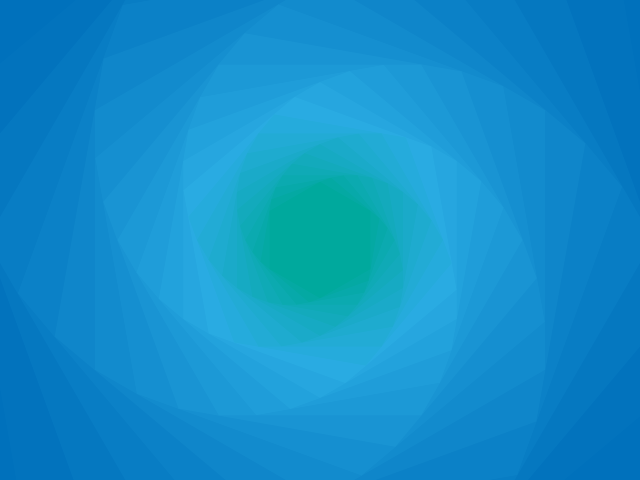
This background is drawn by a WebGL 2 fragment shader. Its source:

```glsl
#version 300 es
precision highp float;

#define RINGS 24
#define CORE_SIZE 0.1051
#define GROWTH 1.0866
#define TWIST 10.0
#define LIGHT_RING 11.0
#define DARK_RING 23.5
#define TEAL vec3(0.0, 0.663, 0.616)
#define LIGHT_BLUE vec3(0.161, 0.671, 0.886)
#define DARK_BLUE vec3(0.0, 0.443, 0.737)

uniform vec2 u_resolution;
out vec4 fragColor;

// Signed distance to the sides of a hexagon with vertical left and right sides
float hexagon(vec2 p, float apothem) {
    p = abs(p);
    return max(p.x, dot(p, vec2(0.5, 0.8660254))) - apothem;
}

vec2 rotate(vec2 p, float angle) {
    float c = cos(angle), s = sin(angle);
    return vec2(c * p.x - s * p.y, s * p.x + c * p.y);
}

// Teal core, light blue middle, dark blue rim
vec3 ringColor(float ring) {
    vec3 inner = mix(TEAL, LIGHT_BLUE, clamp(ring / LIGHT_RING, 0.0, 1.0));
    float outward = (ring - LIGHT_RING) / (DARK_RING - LIGHT_RING);
    return mix(inner, DARK_BLUE, clamp(outward, 0.0, 1.0));
}

void main() {
    vec2 p = (gl_FragCoord.xy - 0.5 * u_resolution) / u_resolution.y;
    float halfPixel = 0.5 / u_resolution.y;
    vec3 color = DARK_BLUE;

    // Paint from the largest hexagon inward, each turned a little further
    for (int i = RINGS; i >= 0; i--) {
        float ring = float(i);
        float apothem = CORE_SIZE * pow(GROWTH, ring);
        float d = hexagon(rotate(p, radians(TWIST) * ring), apothem);
        float coverage = 1.0 - smoothstep(-halfPixel, halfPixel, d);
        color = mix(color, ringColor(ring), coverage);
    }

    fragColor = vec4(color, 1.0);
}
```
